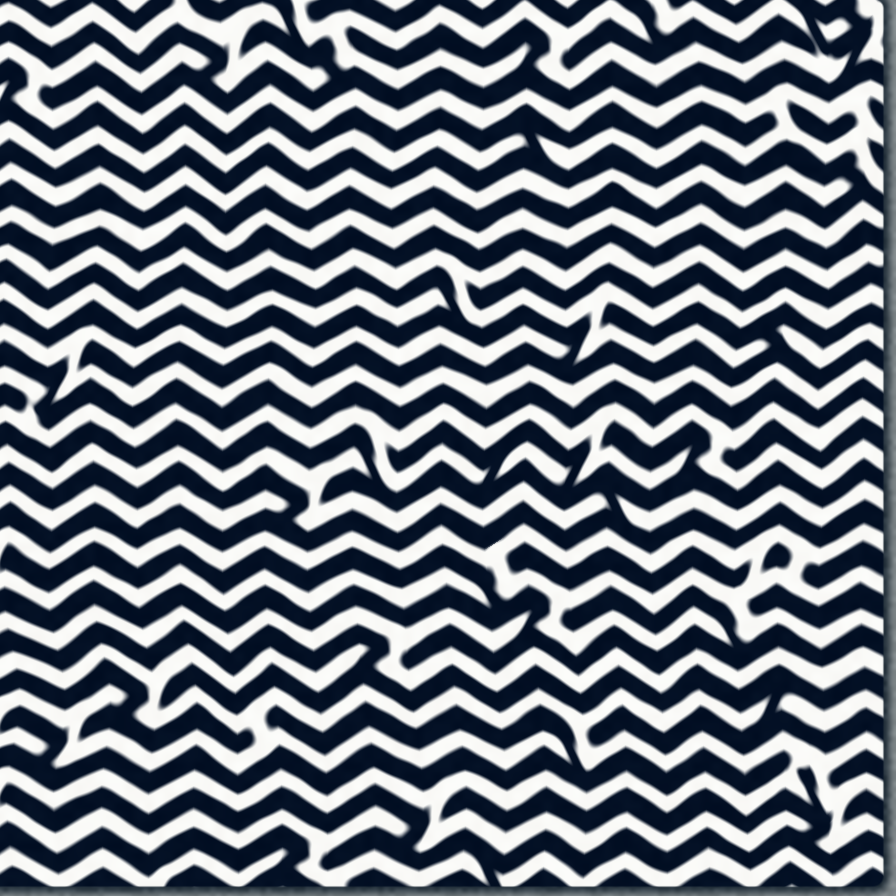
Reproduce this pattern procedurally as a WebGL 2 fragment shader.

```glsl
#version 300 es
precision highp float;

uniform vec2 u_resolution;
out vec4 fragColor;

const float ROWS = 22.3;
const float WAVES = 10.49;
const vec3 INK = vec3(0.01, 0.06, 0.14);
const vec3 PAPER = vec3(0.98, 0.98, 0.97);
const vec3 SHADOW = vec3(0.15, 0.20, 0.24);
const vec3 BACKDROP = vec3(0.50, 0.53, 0.54);

float hash(vec2 p) {
    vec3 q = fract(vec3(p.xyx) * 0.1031);
    q += dot(q, q.yzx + 33.33);
    return fract((q.x + q.y) * q.z);
}

float noise(vec2 p) {
    vec2 cell = floor(p), f = fract(p);
    f = f * f * (3.0 - 2.0 * f);
    return mix(mix(hash(cell), hash(cell + vec2(1, 0)), f.x),
               mix(hash(cell + vec2(0, 1)), hash(cell + vec2(1, 1)), f.x), f.y);
}

float signedNoise(vec2 p) {
    return 2.0 * noise(p) - 1.0;
}

float smoothMin(float a, float b, float k) {
    float h = max(k - abs(a - b), 0.0) / k;
    return min(a, b) - 0.25 * h * h * k;
}

float capsule(vec2 p, vec2 a, vec2 b, float radius) {
    vec2 pa = p - a, ba = b - a;
    return length(pa - ba * clamp(dot(pa, ba) / dot(ba, ba), 0.0, 1.0)) - radius;
}

float roundedBox(vec2 p, vec2 low, vec2 high, float radius) {
    vec2 q = abs(p - 0.5 * (low + high)) - 0.5 * (high - low) + radius;
    return length(max(q, 0.0)) + min(max(q.x, q.y), 0.0) - radius;
}

// Triangle wave with softened corners: +1 on crests, -1 in troughs
float zigzag(float phase) {
    float t = abs(fract(phase + 0.5) - 0.5);
    float crest = sqrt(t * t + 0.003);
    float trough = sqrt((0.5 - t) * (0.5 - t) + 0.002);
    return 2.0 * (trough - crest);
}

// Hand-drawn drift of the crests
float wavePhase(vec2 p) {
    float lean = 0.026 * (1.0 - smoothstep(0.1, 0.4, p.y)) * sin(3.14159 * p.x);
    float drift = 0.009 * signedNoise(p * vec2(6.0, 9.0) + 3.0);
    return (p.x - 0.013 - lean + drift) * WAVES;
}

// Merged and broken strands: x = white bridges, y = dark cuts
vec2 flaws(vec2 q, float chance) {
    vec2 nearest = vec2(9.0);
    for (int j = -2; j <= 1; j++) {
        for (int i = -1; i <= 1; i++) {
            vec2 cell = floor(q) + vec2(i, j);
            if (hash(cell + 17.0) > chance) continue;
            float kind = hash(cell + 71.0);
            float side = hash(cell + 43.0) < 0.5 ? -1.0 : 1.0;
            vec2 start = cell + vec2(0.65, 0.5);
            float bridge = capsule(q, start, start + vec2(0.35 * side, 1.0), 0.16);
            vec2 middle = cell + vec2(0.25, 0.5);
            vec2 reach = vec2(0.28 * side, 0.42);
            float cut = capsule(q, middle - reach, middle + reach, 0.11 + 0.06 * kind);
            if (kind < 0.75) nearest.x = min(nearest.x, bridge);
            if (kind > 0.2) nearest.y = min(nearest.y, cut);
        }
    }
    return nearest;
}

// Signed distance to the white strands, in row heights
float strands(vec2 p) {
    float height = 0.34 * (1.0 + 0.22 * signedNoise(p * vec2(8.0, 12.0) + 9.0));
    float wave = zigzag(wavePhase(p));
    float wobble = 0.12 * signedNoise(p * 7.0 + 31.0) + 0.035 * signedNoise(p * 48.0);
    vec2 q = vec2(p.x * ROWS, p.y * ROWS - height * wave - 0.18 + wobble);
    float halfWidth = 0.225 - 0.015 * wave + 0.035 * signedNoise(p * 19.0 + 57.0);
    float d = 0.87 * (abs(fract(q.y) - 0.5) - halfWidth);

    // The centre stays calmer than the rim
    float chance = mix(0.025, 0.12, smoothstep(0.1, 0.45, distance(p, vec2(0.42, 0.6))));
    vec2 flaw = flaws(q, chance);
    d = smoothMin(d, flaw.x, 0.22);
    return -smoothMin(-d, flaw.y, 0.16);
}

void main() {
    vec2 p = gl_FragCoord.xy / u_resolution;
    float pixel = 1.0 / min(u_resolution.x, u_resolution.y);

    // Painted tile face
    float blur = max(0.06, 0.7 * pixel * ROWS);
    float ink = smoothstep(-blur, blur, strands(p));
    vec3 face = mix(PAPER, INK, ink);
    face += 0.012 * signedNoise(p * 90.0) * vec3(0.7, 0.9, 1.0);

    // Grey surround with the tile's shadow
    float edge = roundedBox(p, vec2(-0.1, 0.0105), vec2(0.986, 1.002), 0.012);
    vec3 surround = mix(SHADOW, BACKDROP, smoothstep(0.0, 0.014, edge));
    surround += 0.04 * signedNoise(p * 160.0);

    float rim = max(0.0015, pixel);
    fragColor = vec4(mix(face, surround, smoothstep(-rim, rim, edge)), 1.0);
}
```
